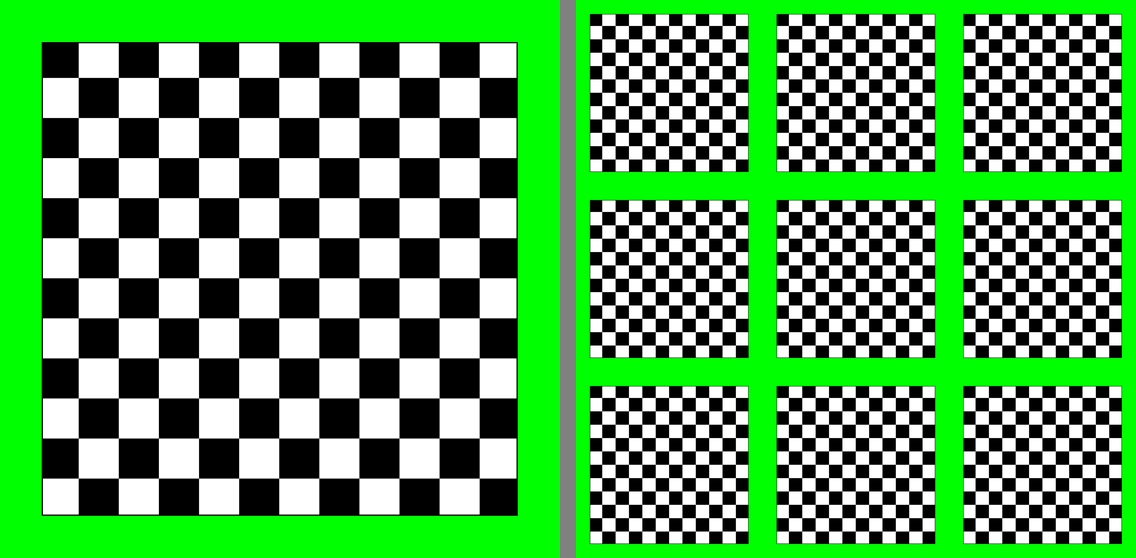
Left: one tile. Right: repeated 3 by 3.
Write a WebGL 2 fragment shader that draws this pattern.

```glsl
#version 300 es
precision highp float;
// A black and white checkerboard of 12 by 12 cells, its outer cells slightly
// trimmed, in a hairline black frame on a plain green field that tiles.
// The checks are the product of two clamped triangle waves; the frame is a box.

#define BOARD_MIN vec2(0.0745, 0.0757)
#define BOARD_MAX vec2(0.9245, 0.9246)
#define FIRST_LINE vec2(0.1406, 0.1423)
#define PITCH vec2(0.0716, 0.0718)
#define FRAME_WIDTH 0.0022
#define EDGE_SOFTNESS 0.0021
#define FIELD_COLOR vec3(0.0, 1.0, 0.0)
#define DARK_COLOR vec3(0.0)
#define LIGHT_COLOR vec3(1.0)

uniform vec2 u_resolution;
out vec4 fragColor;

// Signed distance to the nearest grid line, changing sign at every line
vec2 alternatingDistance(vec2 uv) {
    vec2 cell = (uv - FIRST_LINE) / PITCH;
    vec2 wave = 0.25 - abs(fract(cell * 0.5 + 0.25) - 0.5);
    return 2.0 * wave * PITCH;
}

// Depth inside the board, negative outside
float boardDepth(vec2 uv) {
    vec2 depth = min(uv - BOARD_MIN, BOARD_MAX - uv);
    return min(depth.x, depth.y);
}

void main() {
    vec2 uv = gl_FragCoord.xy / u_resolution;
    vec2 pixel = 1.0 / u_resolution;

    // Checks, with edges at least one pixel soft
    vec2 softness = max(pixel, vec2(EDGE_SOFTNESS));
    vec2 side = clamp(2.0 * alternatingDistance(uv) / softness, -1.0, 1.0);
    float light = 0.5 + 0.5 * side.x * side.y;
    vec3 color = mix(DARK_COLOR, LIGHT_COLOR, light);

    // Frame, then the field around it
    float depth = boardDepth(uv);
    float blur = max(pixel.x, pixel.y);
    float inside = clamp(depth / blur + 0.5, 0.0, 1.0);
    float pastFrame = clamp((depth - FRAME_WIDTH) / blur + 0.5, 0.0, 1.0);
    color = mix(DARK_COLOR, color, pastFrame);
    color = mix(FIELD_COLOR, color, inside);

    fragColor = vec4(color, 1.0);
}
```
